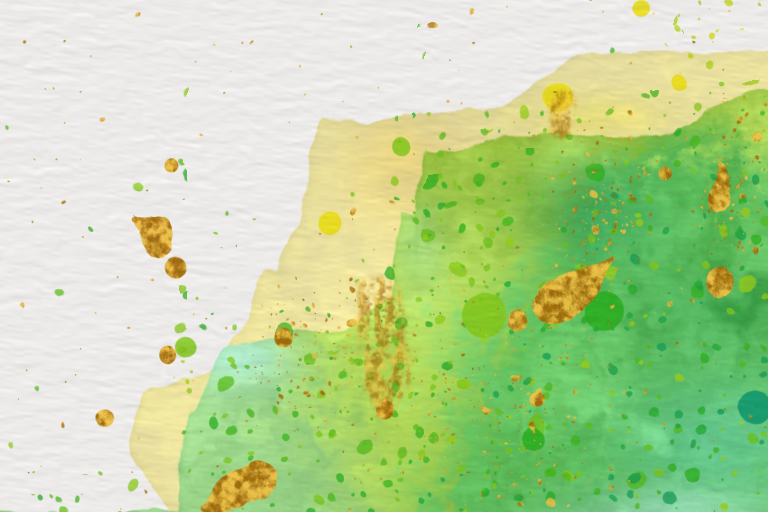
Give the GLSL for this background, as a WebGL 2 fragment shader.

```glsl
#version 300 es
precision highp float;
uniform vec2 u_resolution;
out vec4 outColor;

const vec3 PAPER = vec3(.925, .92, .915), STRAW = vec3(.92, .88, .58),
  HONEY = vec3(.92, .8, .38), LEMON = vec3(.9, .85, .05),
  LIME = vec3(.67, .83, .32), MINT = vec3(.61, .85, .55),
  AQUA = vec3(.66, .91, .82), LEAF = vec3(.5, .77, .1),
  GREEN = vec3(.34, .73, .34), FOREST = vec3(.16, .6, .32),
  TEAL = vec3(.38, .79, .6), PINE = vec3(.05, .58, .42),
  GOLD_DARK = vec3(.62, .4, .03), GOLD_LIGHT = vec3(.93, .75, .27);
const float ROUGHNESS = .035, GRAIN = .085;

// Drops: centre, radius, and for paint a hue step from lemon to pine
const vec4 PAINT[10] = vec4[10](
  vec4(.643, .565, .023, 0), vec4(1.09, .81, .029, 0), vec4(1.328, .838, .016, 0),
  vec4(1.252, .984, .016, 0), vec4(.944, .385, .044, 1), vec4(.783, .711, .018, 1),
  vec4(.362, .322, .02, 1), vec4(1.18, .393, .04, 2), vec4(1.042, .141, .023, 2),
  vec4(1.475, .203, .032, 3));
const vec3 GOLD[10] = vec3[10](
  vec3(.343, .48, .022), vec3(.335, .676, .014), vec3(.326, .308, .018),
  vec3(.204, .185, .017), vec3(.555, .34, .019), vec3(.752, .201, .019),
  vec3(1.013, .374, .02), vec3(1.406, .451, .029), vec3(1.301, .661, .013),
  vec3(1.05, .219, .015));

float hash(vec2 p) {
  return fract(sin(dot(p, vec2(127.1, 311.7))) * 43758.5453);
}

float noise(vec2 p) {
  vec2 i = floor(p), f = fract(p);
  f *= f * (3. - 2. * f);
  return mix(mix(hash(i), hash(i + vec2(1, 0)), f.x),
             mix(hash(i + vec2(0, 1)), hash(i + 1.), f.x), f.y);
}

float fbm(vec2 p) {
  float sum = 0., gain = .5;
  for (int i = 0; i < 5; i++) {
    sum += gain * noise(p);
    p = mat2(1.6, 1.2, -1.2, 1.6) * p + 7.3;
    gain *= .5;
  }
  return sum;
}

float glow(vec2 p, float x, float y, float rx, float ry) {
  vec2 d = (p - vec2(x, y)) / vec2(rx, ry);
  return exp(-dot(d, d));
}

// Tapered stroke, positive inside
float stroke(vec2 p, vec2 a, vec2 b, float ra, float rb) {
  float h = clamp(dot(p - a, b - a) / dot(b - a, b - a), 0., 1.);
  return mix(ra, rb, h) - length(p - mix(a, b, h));
}

float rise(float height, float a, float b, float x) {
  return height * smoothstep(a, b, x);
}

// Upper outlines of the straw wash (x) and the green wash (y)
vec2 washTops(float x) {
  return vec2(
    rise(.24, .22, .29, x) + rise(.03, .29, .4, x) + rise(.08, .4, .46, x)
    + rise(.12, .46, .53, x) + rise(.29, .54, .64, x) + rise(.02, .64, .9, x)
    + rise(.12, .95, 1.16, x),
    rise(.2, .34, .37, x) + rise(.13, .37, .44, x) + rise(.03, .45, .66, x)
    + rise(.06, .68, .765, x) + rise(.16, .765, .785, x) + rise(.13, .81, .83, x)
    + rise(.025, .85, 1., x) + rise(.085, 1.28, 1.48, x));
}

// One hashed drop per grid cell: coverage and random value
vec2 scatter(vec2 p, float cells, float density, float px) {
  vec2 g = p * cells, id = floor(g) + cells * 3.7;
  vec2 centre = .3 + .4 * vec2(hash(id), hash(id + 19.3));
  float radius = mix(.06, .26, pow(hash(id + 73.1), 2.));
  float d = (radius - length(fract(g) - centre)) / cells;
  return vec2(smoothstep(-px, px, d) * step(hash(id + 41.7), density), hash(id + 5.9));
}

vec3 dropHue(float k) {
  vec3 c = mix(LEMON, LEAF, clamp(k, 0., 1.));
  c = mix(c, vec3(.16, .67, .12), clamp(k - 1., 0., 1.));
  return mix(c, PINE, clamp(k - 2., 0., 1.));
}

float paperHeight(vec2 p) {
  vec2 q = vec2(p.x * 24., (p.y + .1 * p.x) * 75.);
  return noise(q + 1.5 * noise(p * 30.)) + .4 * noise(q * 2.3);
}

void main() {
  float px = 1. / u_resolution.y;
  vec2 p = gl_FragCoord.xy * px;
  vec2 warp = vec2(fbm(p * 14.), fbm(p * 14. + 31.)) - .48;
  vec2 q = p + ROUGHNESS * warp, r = p + .012 * warp;
  float cloud = fbm(p * 5. + 2. * warp) - .48;

  // Wash distances, corrected for outline slope
  vec2 slope = (washTops(q.x + .004) - washTops(q.x - .004)) / .008;
  vec2 wash = (washTops(q.x) - q.y) / sqrt(1. + slope * slope);
  wash.x = min(wash.x, .8 * (q.x - .23 + .7 * (q.y - .14)));
  vec2 cover = smoothstep(-.003, .003, wash);
  vec2 rim = exp(-90. * max(wash, 0.));

  // Straw wash
  vec3 straw = mix(STRAW, HONEY, .65 * glow(p, .8, .68, .13, .11));
  straw = mix(straw, LEMON, .3 * glow(p, 1.16, .77, .15, .05));
  straw += .18 * cloud - .05 * rim.x;
  vec3 color = mix(PAPER, straw, cover.x * (.86 + .4 * cloud));

  // Green wash
  vec3 green = mix(MINT, LIME, smoothstep(.5, .85, p.x + .3 * p.y + .4 * cloud));
  green = mix(green, AQUA, .9 * glow(p, .47, .3, .1, .06));
  green = mix(green, MINT, .6 * glow(p, .82, .52, .06, .1));
  float deep = smoothstep(-.07, .12, p.x - .78 - .53 * p.y + .5 * cloud)
    * (1. - smoothstep(.65, .77, p.y + .3 * cloud));
  green = mix(green, GREEN, deep);
  green = mix(green, FOREST, .75 * glow(q, 1.16, .58, .13, .1));
  green = mix(green, FOREST, .4 * glow(q, 1.4, .4, .2, .1));
  green = mix(green, TEAL, .8 * glow(q, 1.4, .13, .2, .14));
  green = mix(green, AQUA, .7 * glow(q, 1.3, 0., .2, .05));
  color = mix(color, green + .3 * cloud - .04 * rim.y, .95 * cover.y);

  // Paint drops, scattered then large
  float sunny = glow(p, 1.42, .95, .13, .07);
  float density = .36 * max(smoothstep(-.14, .05, wash.y), sunny);
  for (float i = 0.; i < 4.; i++) {
    vec2 s = scatter(q + .37 * i, 10. + 7. * i, density, px);
    color = mix(color, dropHue(mix(.7 + (1.5 + .6 * deep) * s.y, .1, sunny)), .75 * s.x);
  }
  float gold = -1.;
  for (int i = 0; i < 10; i++) {
    float d = PAINT[i].z - length(r - PAINT[i].xy);
    color = mix(color, dropHue(PAINT[i].w), .85 * smoothstep(-px, px, d));
    gold = max(gold, GOLD[i].z - length(r - GOLD[i].xy));
  }

  // Gold splashes, dry brush and dust
  gold = max(gold, stroke(q, vec2(1.09, .415), vec2(1.2, .5), .047, .004));
  gold = max(gold, stroke(q, vec2(.305, .54), vec2(.26, .565), .034, .006));
  gold = max(gold, stroke(q, vec2(.505, .06), vec2(.4, .01), .038, .012));
  gold = max(gold, stroke(q, vec2(1.405, .6), vec2(1.408, .68), .021, .006));
  float leaf = .95 * smoothstep(-px, px, gold);
  float brush = max(stroke(q, vec2(.745, .42), vec2(.75, .25), .045, .05),
    stroke(q, vec2(1.1, .8), vec2(1.1, .74), .028, .022));
  float bristles = .6 * noise(p * vec2(110, 18)) + .4 * noise(p * 160.);
  leaf = max(leaf, rise(.65, .2, .6, bristles) * smoothstep(-.006, .012, brush));
  float dust = glow(p, 1.17, .6, .08, .12) + glow(p, 1.43, .65, .05, .12)
    + .5 * glow(p, .65, .3, .16, .12) + .4 * glow(p, .98, .2, .2, .2);
  for (float i = 28.; i < 90.; i += 26.)
    leaf = max(leaf, .85 * scatter(q + .61, i, .6 * dust, px).x);
  float flake = smoothstep(.25, .7, fbm(p * 75.));
  color = mix(color, mix(GOLD_DARK, GOLD_LIGHT, flake), leaf);

  // Embossed paper grain
  color *= 1. + GRAIN * (paperHeight(p) - paperHeight(p + vec2(-.002, .004)));
  outColor = vec4(clamp(color, 0., 1.), 1);
}
```
